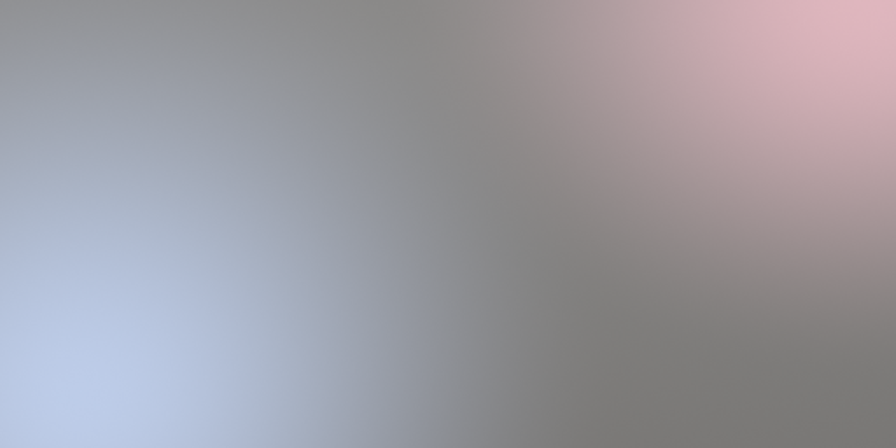
Write a Shadertoy shader that draws this background.

```glsl
// Soft blurred backdrop: a blue glow at lower left and a pink glow at upper right over warm grey.
#define GREY_LOW    vec3(0.475, 0.468, 0.460)
#define GREY_HIGH   vec3(0.540, 0.535, 0.530)
#define BLUE        vec3(0.740, 0.800, 0.910)
#define PINK        vec3(0.875, 0.715, 0.745)
#define BLUE_CENTER vec2(0.18, 0.12)
#define BLUE_RADII  vec2(1.22, 1.15)
#define PINK_CENTER vec2(1.95, 1.02)
#define PINK_RADII  vec2(1.10, 0.88)
#define GRAIN       0.004

// Sine hash in 0..1
float hash(vec2 p) {
    return fract(sin(dot(p, vec2(12.9898, 78.233))) * 43758.5453);
}

// Elliptic glow: 1 at its center, easing to 0 at its rim
float glow(vec2 p, vec2 center, vec2 radii) {
    return 1.0 - smoothstep(0.0, 1.0, length((p - center) / radii));
}

void mainImage(out vec4 fragColor, in vec2 fragCoord) {
    // Canvas spans 2 by 1 units
    vec2 p = fragCoord / iResolution.xy * vec2(2.0, 1.0);

    // Grey base, lighter toward the upper left
    float lift = clamp(p.y + 0.25 * (1.0 - 0.5 * p.x), 0.0, 1.0);
    vec3 color = mix(GREY_LOW, GREY_HIGH, lift);

    // Coloured glows
    color = mix(color, BLUE, glow(p, BLUE_CENTER, BLUE_RADII));
    color = mix(color, PINK, glow(p, PINK_CENTER, PINK_RADII));

    // Faint dither against banding
    color += GRAIN * (hash(floor(p * 256.0)) - 0.5);

    fragColor = vec4(color, 1.0);
}
```
